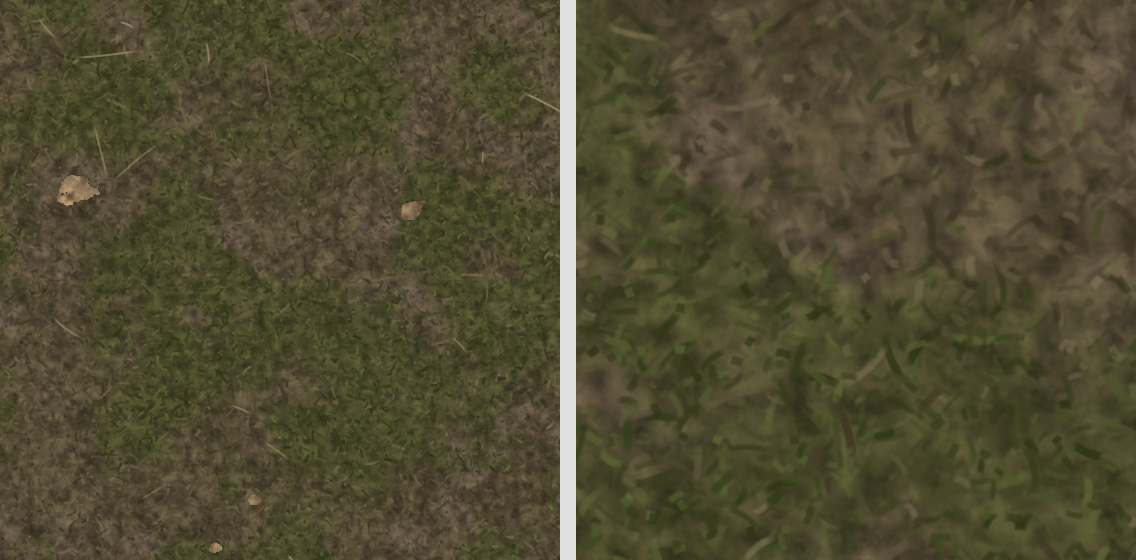
Left, the full canvas; right, a detail of the centre.
Write a three.js fragment shader that draws this texture.

```glsl
// Trampled lawn: brown soil with ragged grass patches, fine blades, straw and dry leaves.
varying vec2 vUv;

const vec3 SOIL        = vec3(0.340, 0.298, 0.220);
const vec3 SOIL_PINK   = vec3(0.372, 0.315, 0.260);
const vec3 SOIL_DARK   = vec3(0.268, 0.232, 0.160);
const vec3 TURF        = vec3(0.285, 0.284, 0.160);
const vec3 BLADE_DARK  = vec3(0.165, 0.190, 0.075);
const vec3 BLADE_LIGHT = vec3(0.385, 0.415, 0.225);
const vec3 CHAFF_DARK  = vec3(0.195, 0.168, 0.105);
const vec3 CHAFF_LIGHT = vec3(0.510, 0.460, 0.340);
const vec3 STRAW       = vec3(0.600, 0.540, 0.400);
const vec3 LEAF        = vec3(0.580, 0.480, 0.360);

const float PATCH_SCALE  = 9.0;
const float GRAIN_SCALE  = 75.0;
const float GRAIN_DEPTH  = 0.95;
const float BLADE_CELLS  = 30.0;
const float BLADE_WIDTH  = 0.0015;
const float EDGE         = 0.0012;
const int   BLADE_LAYERS = 5;
const int   STRAWS       = 18;
const int   LEAVES       = 4;

float hash(vec2 p) {
  return fract(sin(dot(p, vec2(127.1, 311.7))) * 43758.5453);
}

vec2 hash2(vec2 p) {
  return vec2(hash(p), hash(p + 19.7));
}

float noise(vec2 p) {
  vec2 i = floor(p), f = fract(p);
  f = f * f * (3.0 - 2.0 * f);
  return mix(mix(hash(i), hash(i + vec2(1.0, 0.0)), f.x),
             mix(hash(i + vec2(0.0, 1.0)), hash(i + vec2(1.0, 1.0)), f.x), f.y);
}

float fbm(vec2 p) {
  float sum = 0.0, gain = 0.516;
  for (int i = 0; i < 5; i++) {
    sum += gain * noise(p);
    p = mat2(1.6, 1.2, -1.2, 1.6) * p + 7.3;
    gain *= 0.5;
  }
  return sum;
}

// Coverage of a bent, tapered stroke centred on the origin
float stroke(vec2 d, float angle, float halfLen, float width, float bend) {
  float c = cos(angle), s = sin(angle);
  d = vec2(c * d.x + s * d.y, c * d.y - s * d.x);
  float t = abs(d.x) / halfLen;
  float y = abs(d.y + bend * halfLen * (t * t - 0.4));
  return (1.0 - smoothstep(width - EDGE, width + EDGE, y)) * (1.0 - smoothstep(0.5, 1.0, t));
}

// One layer of short blades, one per jittered cell; turf grows more green ones
vec3 addBlades(vec3 col, vec2 p, float cells, float seed, float grass) {
  vec2 home = floor(p * cells);
  float greenShare = mix(0.15, 0.85, grass);
  for (int j = -1; j <= 1; j++) {
    for (int i = -1; i <= 1; i++) {
      vec2 id = home + vec2(float(i), float(j));
      vec2 key = id + seed * 37.0;
      vec2 root = (id + hash2(key)) / cells;
      vec2 form = hash2(key + 5.3), look = hash2(key + 11.9);
      float halfLen = mix(0.2, 0.75, form.y * form.y) / cells;
      float cover = stroke(p - root, form.x * 6.2832, halfLen,
                           BLADE_WIDTH * (0.7 + look.y), 0.45 * (look.x - 0.5));
      float tone = look.x * (0.4 + 0.6 * look.x);
      float green = smoothstep(-0.1, 0.1, greenShare - hash(key + 29.3));
      vec3 tint = mix(mix(CHAFF_DARK, CHAFF_LIGHT, tone), mix(BLADE_DARK, BLADE_LIGHT, tone), green);
      col = mix(col, tint, cover * mix(0.35, 0.85, look.y) * mix(0.75, 1.0, grass));
    }
  }
  return col;
}

void main() {
  vec2 p = vUv;

  // Soil and turf patches
  vec2 warp = 0.03 * (vec2(noise(p * 24.0), noise(p * 24.0 + 40.0)) - 0.5);
  float grass = smoothstep(0.38, 0.68, fbm((p + warp) * PATCH_SCALE + 3.1));
  float pink = smoothstep(0.46, 0.68, fbm((p - warp) * 7.0 + 21.0));
  float dark = smoothstep(0.48, 0.72, fbm(p * 19.0 + 57.0));
  vec3 col = mix(mix(SOIL, SOIL_PINK, pink), SOIL_DARK, 0.7 * dark);
  col = mix(col, TURF, 0.85 * grass);

  // Soft grain, then the blades over it
  col *= 1.0 + GRAIN_DEPTH * (fbm(p * GRAIN_SCALE) - 0.5);
  for (int i = 0; i < BLADE_LAYERS; i++) {
    float layer = float(i);
    col = addBlades(col, p, BLADE_CELLS + 8.0 * layer, layer + 1.0, grass);
  }

  // Dry leaves with a ragged rim and a dark shadow
  for (int i = 0; i < LEAVES; i++) {
    float k = float(i);
    vec2 d = p - hash2(vec2(k, 83.0));
    float radius = 0.028 / (1.0 + 0.6 * k);
    float rim = length(d * vec2(0.85, 1.1)) + radius * 1.7 * (fbm(d * 60.0 + k * 9.0) - 0.5);
    col *= 1.0 - 0.3 * (1.0 - smoothstep(radius * 0.8, radius * 1.35, rim));
    vec3 leaf = LEAF * (0.45 + 1.1 * fbm(p * 80.0 + k));
    col = mix(col, leaf, 0.9 * (1.0 - smoothstep(radius - EDGE, radius + EDGE, rim)));
  }

  // Loose straws, a few of them long
  for (int i = 0; i < STRAWS; i++) {
    vec2 key = vec2(float(i), 131.0);
    vec2 form = hash2(key + 3.7), look = hash2(key + 8.1);
    float halfLen = mix(0.012, 0.07, form.y * form.y);
    float cover = stroke(p - hash2(key), form.x * 6.2832, halfLen, 0.0018, 0.3 * (look.x - 0.5));
    col = mix(col, STRAW, cover * mix(0.4, 0.9, look.y));
  }

  gl_FragColor = vec4(col, 1.0);
}
```
